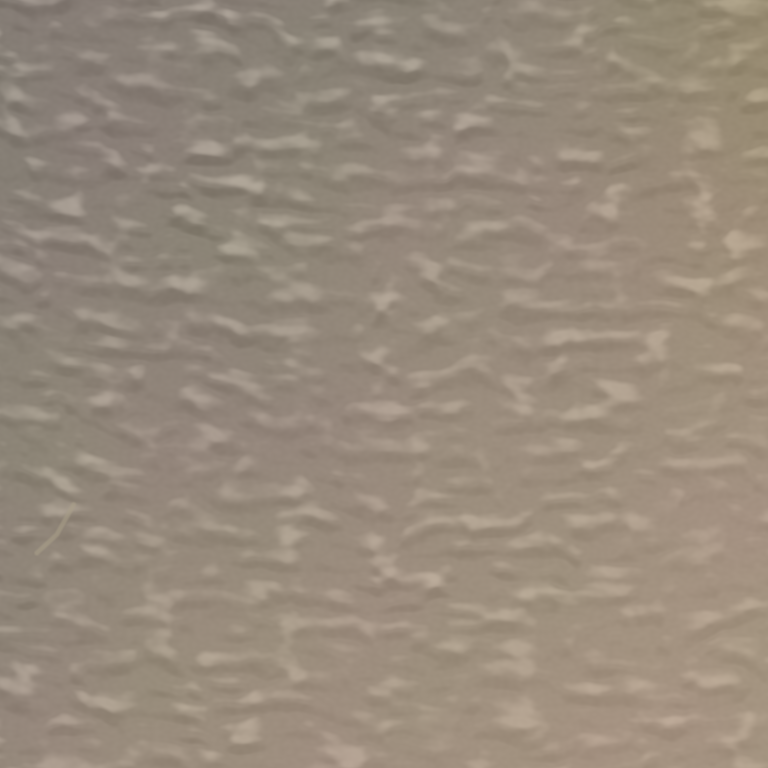
Write a WebGL 2 fragment shader that draws this texture.

```glsl
#version 300 es
precision highp float;

uniform vec2 u_resolution;
out vec4 fragColor;

const vec3 COOL_GRAY = vec3(0.515, 0.490, 0.455);
const vec3 WARM_TAN = vec3(0.648, 0.578, 0.508);
const vec3 OLIVE_TINT = vec3(-0.012, 0.008, -0.012);
const vec3 CREST_TINT = vec3(1.0, 0.98, 0.94);
const vec3 FIBRE_COLOR = vec3(0.67, 0.63, 0.54);
const vec2 RIPPLE_CELLS = vec2(17.0, 42.0);
const vec2 DETAIL_CELLS = vec2(38.0, 76.0);
const float RIPPLE_TILT = 0.13;
const float RIPPLE_BEND = 0.09;
const float WARP_AMOUNT = 0.012;
const float CREST_GAIN = 0.125;
const float TROUGH_GAIN = 0.050;
const float SHADE_OFFSET = 0.014;
const float GRAIN_GAIN = 0.012;

float hash(vec2 p) {
    return fract(sin(dot(p, vec2(127.1, 311.7))) * 43758.5453);
}

vec2 cellGradient(vec2 cell) {
    float angle = 6.28318 * hash(cell);
    return vec2(cos(angle), sin(angle));
}

// Gradient noise, roughly -0.7 to 0.7
float noise(vec2 p) {
    vec2 i = floor(p);
    vec2 f = p - i;
    vec2 u = f * f * f * (f * (f * 6.0 - 15.0) + 10.0);
    vec2 e = vec2(0.0, 1.0);
    float a = dot(cellGradient(i), f);
    float b = dot(cellGradient(i + e.yx), f - e.yx);
    float c = dot(cellGradient(i + e.xy), f - e.xy);
    float d = dot(cellGradient(i + e.yy), f - e.yy);
    return mix(mix(a, b, u.x), mix(c, d, u.x), u.y);
}

// Flattened wavelets that sag to the right, with finer breaks on top
float rippleHeight(vec2 p) {
    p.y += RIPPLE_TILT * p.x - RIPPLE_BEND * p.x * p.x;
    p.y += WARP_AMOUNT * noise(p * vec2(9.0, 11.0) + 31.0);
    p.x += 2.0 * WARP_AMOUNT * noise(p * 14.0 + 57.0);
    float height = noise(p * RIPPLE_CELLS + 5.0);
    height += 0.42 * noise(p * DETAIL_CELLS + 83.0);
    return height;
}

float segmentDistance(vec2 p, vec2 a, vec2 b) {
    vec2 ab = b - a;
    float t = clamp(dot(p - a, ab) / dot(ab, ab), 0.0, 1.0);
    return length(p - a - ab * t);
}

void main() {
    vec2 uv = gl_FragCoord.xy / u_resolution;
    vec2 p = gl_FragCoord.xy / u_resolution.y;

    // Broad light falloff with faint colour patches
    float warmth = 0.50 + 0.58 * (uv.x - 0.5) - 0.52 * (uv.y - 0.5);
    warmth += 0.10 * noise(p * 3.0 + 11.0);
    warmth = smoothstep(-0.15, 1.05, warmth);
    vec3 color = mix(COOL_GRAY, WARM_TAN, warmth);
    color += OLIVE_TINT * (noise(p * 3.5 + 43.0) + 0.5 * noise(p * 8.0 + 71.0));
    color.b -= 0.045 * smoothstep(0.6, 1.1, uv.x) * smoothstep(0.3, 1.0, uv.y);

    // Lit crests and the soft shadow beneath them
    float height = rippleHeight(p);
    float above = rippleHeight(p + vec2(0.0, SHADE_OFFSET));
    float crest = smoothstep(0.02, 0.62, height);
    float trough = smoothstep(0.0, 0.75, above - height);
    float strength = mix(1.0, 0.58, warmth);
    strength *= 1.0 + 0.6 * noise(p * 6.0 + 19.0);
    color += strength * (CREST_GAIN * crest * CREST_TINT - TROUGH_GAIN * trough);

    // Fine soft grain
    color += GRAIN_GAIN * noise(p * vec2(110.0, 140.0) + 7.0);

    // Stray pale fibre
    vec2 bend = vec2(0.074, 0.304);
    float fibre = min(segmentDistance(p, vec2(0.048, 0.280), bend),
                      segmentDistance(p, bend, vec2(0.096, 0.343)));
    color = mix(color, FIBRE_COLOR, 0.55 * (1.0 - smoothstep(0.001, 0.005, fibre)));

    fragColor = vec4(color, 1.0);
}
```
